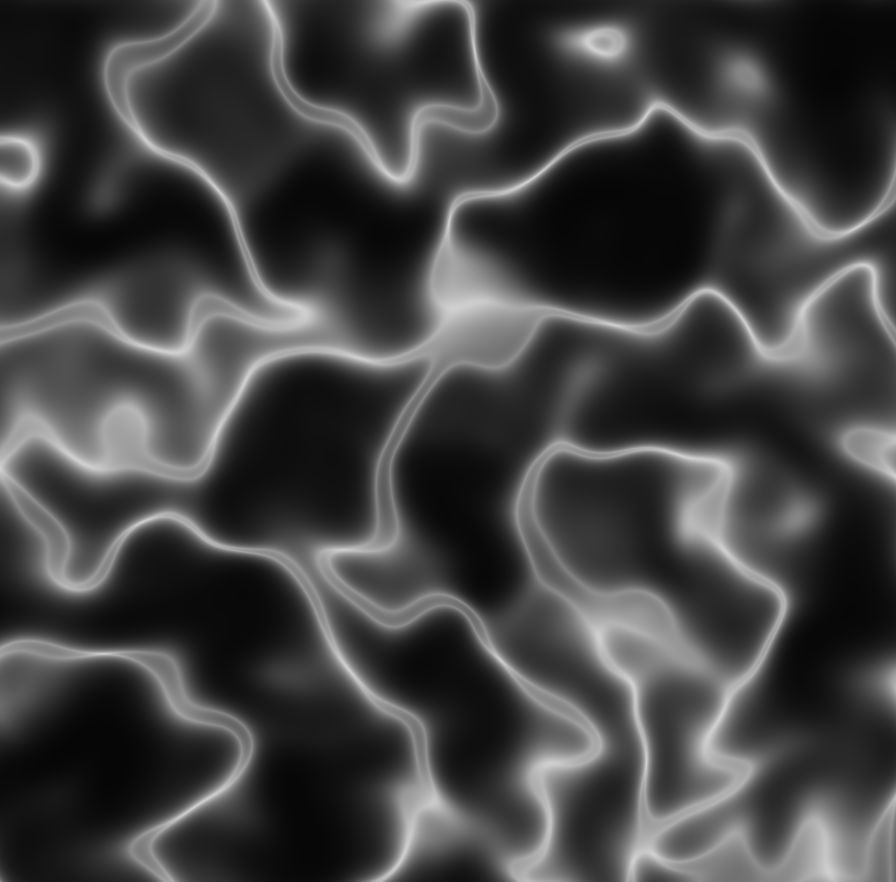
Reproduce this texture procedurally as a WebGL 1 fragment shader.

```glsl
precision highp float;
// Glowing grey filaments: paired soft ridges of smooth noise that merge and split on black.

uniform vec2 u_resolution;

#define CELLS 4.9        // noise cells across the canvas width
#define WARP 0.16        // bending of the filaments, in cells
#define WARP_SCALE 1.7   // frequency of the bending
#define SPLIT 0.2        // how far the paired filaments part
#define SPREAD 0.27      // typical noise amplitude
#define PEAK 0.95        // brightness of a filament core
#define FALLOFF 2.15     // how fast the glow fades
#define CUSP 0.78        // below 1 sharpens the core, widens the halo
#define CORE 0.035       // rounding of the core

// Random unit gradient for a lattice point
vec2 gradientAt(vec2 cell) {
  vec3 q = fract(vec3(cell.xyx) * vec3(0.1031, 0.1030, 0.0973));
  q += dot(q, q.yzx + 33.33);
  float angle = 6.28318 * fract((q.x + q.y) * q.z);
  return vec2(cos(angle), sin(angle));
}

// Gradient noise with quintic blending
float gradientNoise(vec2 p) {
  vec2 cell = floor(p);
  vec2 f = p - cell;
  vec2 blend = f * f * f * (f * (f * 6.0 - 15.0) + 10.0);
  vec2 right = vec2(1.0, 0.0);
  vec2 up = vec2(0.0, 1.0);
  float a = dot(gradientAt(cell), f);
  float b = dot(gradientAt(cell + right), f - right);
  float c = dot(gradientAt(cell + up), f - up);
  float d = dot(gradientAt(cell + 1.0), f - 1.0);
  return mix(mix(a, b, blend.x), mix(c, d, blend.x), blend.y);
}

// Bright along the zero line of the field, with a long soft halo
float filament(float field) {
  float z = length(vec2(field / SPREAD, CORE));
  return PEAK * exp(-FALLOFF * pow(z, CUSP));
}

void main() {
  vec2 p = CELLS * gl_FragCoord.xy / u_resolution.x + 20.0;

  // Bend the domain to hide the lattice
  vec2 bend = vec2(gradientNoise(p * WARP_SCALE + 41.3),
                   gradientNoise(p * WARP_SCALE + 87.6));
  vec2 q = p + WARP * bend / SPREAD;

  // Two nearly equal fields give lines that join and part
  float field = gradientNoise(q);
  float parting = SPLIT * gradientNoise(mat2(0.8, 0.6, -0.6, 0.8) * p * 1.15 + 63.4);
  float glow = 0.5 * (filament(field + parting) + filament(field - parting));

  gl_FragColor = vec4(vec3(glow), 1.0);
}
```
